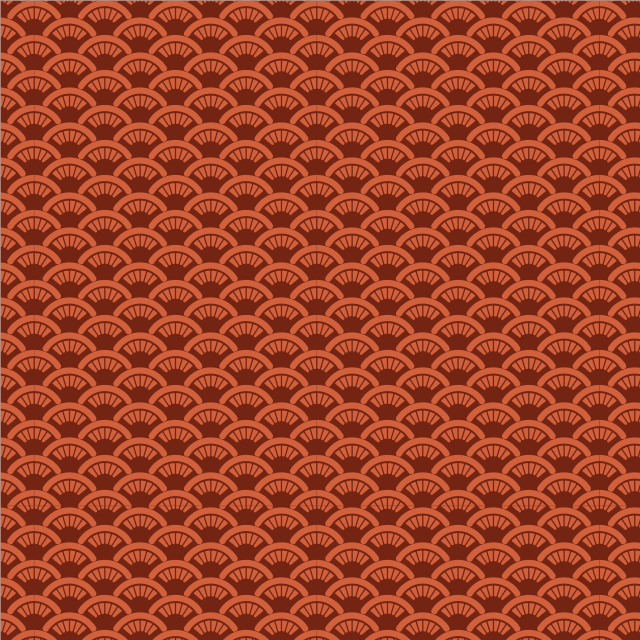
A WebGL 1 fragment shader for this pattern:

```glsl
precision highp float;

uniform vec2 u_resolution;

const vec3 CLAY = vec3(0.82, 0.38, 0.24);
const vec3 MAROON = vec3(0.45, 0.14, 0.07);
const vec3 EDGE_PALE = vec3(0.72, 0.58, 0.53);

// Canvas units
const float COLUMN_PITCH = 0.1104;
const vec2 FAN_ORIGIN = vec2(0.0534, 0.9514);
const float SEAM_Y = 0.2096;
const float SEAM_WIDTH = 0.0011;
const float SEAM_STRENGTH = 0.45;
const float EDGE_WIDTH = 0.0013;

// Units of one column pitch
const float ROW_PITCH = 0.4953;
const float SEAM_COLUMNS = 4.0;
const float ARC_RADIUS = 0.397;
const float ARC_HALF_WIDTH = 0.044;
const float ARC_HALF_ANGLE = 1.01;
const float PETAL_INNER = 0.173;
const float PETAL_OUTER = 0.325;
const float PETAL_STEP = 0.293;
const float PETAL_PAIRS = 3.0;
const float PETAL_HALF_GAP = 0.009;
const float PETAL_ROUNDING = 0.014;

// Band along a circle, with round caps
float arcDistance(vec2 p) {
  p.x = abs(p.x);
  vec2 capCentre = ARC_RADIUS * vec2(sin(ARC_HALF_ANGLE), cos(ARC_HALF_ANGLE));
  float centreLine = atan(p.x, p.y) < ARC_HALF_ANGLE
    ? abs(length(p) - ARC_RADIUS)
    : length(p - capCentre);
  return centreLine - ARC_HALF_WIDTH;
}

// Rounded wedges spread evenly about the vertical
float petalDistance(vec2 p) {
  float slot = floor(atan(p.x, p.y) / PETAL_STEP);
  slot = clamp(slot, -PETAL_PAIRS, PETAL_PAIRS - 1.0) + 0.5;
  float angle = slot * PETAL_STEP;
  float c = cos(angle);
  float s = sin(angle);
  p = vec2(c * p.x - s * p.y, s * p.x + c * p.y);

  float halfStep = 0.5 * PETAL_STEP;
  float side = abs(p.x) * cos(halfStep) - p.y * sin(halfStep) + PETAL_HALF_GAP;
  float ends = abs(p.y - 0.5 * (PETAL_INNER + PETAL_OUTER))
    - 0.5 * (PETAL_OUTER - PETAL_INNER);
  vec2 v = vec2(side, ends) + PETAL_ROUNDING;
  return min(max(v.x, v.y), 0.0) + length(max(v, 0.0)) - PETAL_ROUNDING;
}

// One lattice of fans; each fan fits inside its own cell
float fanDistance(vec2 p) {
  vec2 cell = vec2(fract(p.x + 0.5) - 0.5, mod(p.y, ROW_PITCH));
  return min(arcDistance(cell), petalDistance(cell));
}

// Antialiased coverage of a thin line
float lineCoverage(float offset, float width, float pixel) {
  return clamp((0.5 * width - abs(offset)) / pixel + 0.5, 0.0, 1.0);
}

void main() {
  vec2 uv = gl_FragCoord.xy / u_resolution;
  float pixel = 1.0 / u_resolution.y;
  vec2 p = (uv - FAN_ORIGIN) / COLUMN_PITCH;

  // Two lattices, staggered by half a cell
  float d = min(fanDistance(p), fanDistance(p + 0.5 * vec2(1.0, ROW_PITCH)));
  float fan = clamp(0.5 - d * COLUMN_PITCH / pixel, 0.0, 1.0);
  vec3 colour = mix(MAROON, CLAY, fan);

  // Faint joins between printed tiles
  float tileX = mod(p.x + 0.5 * SEAM_COLUMNS, SEAM_COLUMNS) - 0.5 * SEAM_COLUMNS;
  float seam = max(lineCoverage(tileX * COLUMN_PITCH, SEAM_WIDTH, pixel),
                   lineCoverage(uv.y - SEAM_Y, SEAM_WIDTH, pixel));
  colour = mix(colour, MAROON, SEAM_STRENGTH * seam);

  // Pale hairline along the left and top edges
  float edge = min(uv.x, 1.0 - uv.y);
  float pale = clamp((EDGE_WIDTH - edge) / pixel + 0.5, 0.0, 1.0);
  colour = mix(colour, EDGE_PALE, pale);

  gl_FragColor = vec4(colour, 1.0);
}
```
